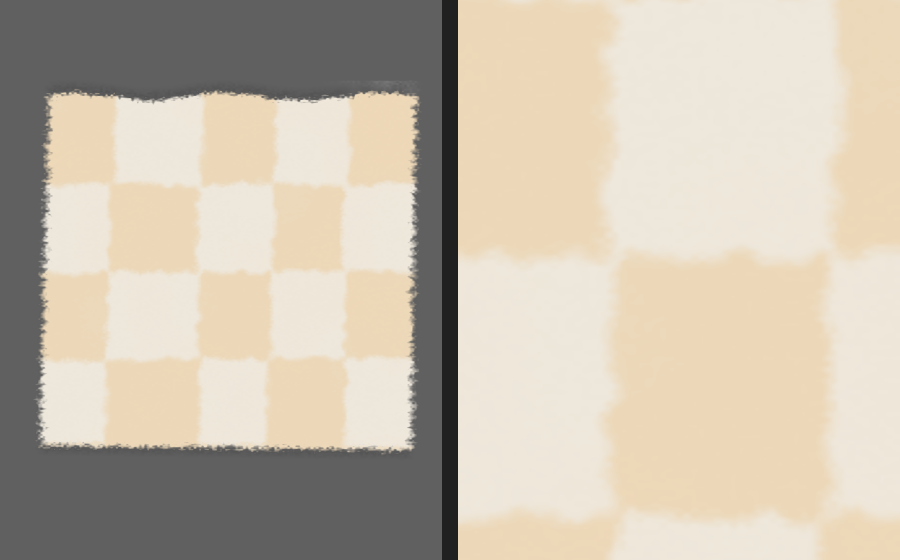
Left: the whole. Right: its middle third, enlarged.
Reproduce this pattern procedurally as a Shadertoy shader.

```glsl
// A hand-painted checker of 5 by 4 soft cells on a flat slate ground.
// Each row blends its cells across wavering lines; wrapping noise frays
// the edges, and the empty margin lets the canvas tile without a seam.

#define COLS 5
#define ROWS 4
#define ASPECT 0.789      // canvas width in canvas heights
#define TOP 0.173
#define BOTTOM 0.799
#define BLEND 0.0075      // half width of the inner transitions
#define RAGGED 0.011      // fray of every edge
#define JITTER 0.011      // wander of the cell borders
#define SCALLOP 0.006     // depth of the brush bumps at the sides
#define SLATE vec3(0.377, 0.377, 0.377)
#define CREAM vec3(0.932, 0.905, 0.857)
#define TAN vec3(0.926, 0.846, 0.724)

const float TAU = 6.2831853;

float hash(vec2 p) {
    vec3 q = fract(p.xyx * vec3(0.1031, 0.1030, 0.0973));
    q += dot(q, q.yzx + 33.33);
    return fract((q.x + q.y) * q.z);
}

// Value noise that repeats over the unit square
float noise(vec2 uv, vec2 cells) {
    vec2 g = uv * cells, i = floor(g), f = g - i;
    f = f * f * (3.0 - 2.0 * f);
    vec2 a = mod(i, cells), b = mod(i + 1.0, cells);
    return mix(mix(hash(a), hash(vec2(b.x, a.y)), f.x),
               mix(hash(vec2(a.x, b.y)), hash(b), f.x), f.y);
}

float soft(float d, float w) { return smoothstep(-w, w, d); }

// Leaning sides of the painted block
float leftSide(float t) { return mix(0.0875, 0.0725, t); }
float rightSide(float t) { return mix(0.742, 0.733, t); }

// Border to the left of column k within one row
float columnLine(int k, int row, float t) {
    vec4 bow = vec4(-0.013, 0.012, 0.012, 0.009);
    float even = mix(leftSide(t), rightSide(t), float(k) / float(COLS));
    return even + bow[k - 1] + (hash(vec2(k, row) + 7.0) - 0.5) * JITTER;
}

// Border above a row, wavering from column to column
float rowLine(int row, vec2 uv) {
    float wave = noise(vec2(uv.x, (float(row) + 0.5) / 8.0), vec2(7.0, 8.0));
    return mix(TOP, BOTTOM, float(row) / float(ROWS)) + (wave - 0.5) * JITTER;
}

// Cream share along one row: 0 is tan, 1 is cream
float rowTone(int row, vec2 p, float t) {
    float tone = float(row % 2);
    for (int k = 1; k < COLS; k++)
        tone = mix(tone, float((row + k) % 2),
                   soft(p.x - columnLine(k, row, t), BLEND));
    return tone;
}

void mainImage(out vec4 fragColor, in vec2 fragCoord) {
    vec2 uv = fragCoord / iResolution.xy;
    vec2 p = vec2(uv.x * ASPECT, 1.0 - uv.y);
    float t = clamp((p.y - TOP) / (BOTTOM - TOP), 0.0, 1.0);

    // Coarse fray and fine dry-brush grain
    vec2 fray = vec2(noise(uv, vec2(40.0, 60.0)),
                     noise(uv + 0.37, vec2(48.0, 52.0))) - 0.5;
    float grain = noise(uv, vec2(170.0, 300.0)) - 0.5;
    vec2 q = p + RAGGED * (fray + 0.35 * grain);

    // Checker, blended row by row
    float tone = rowTone(0, q, t);
    for (int r = 1; r < ROWS; r++)
        tone = mix(tone, rowTone(r, q, t), soft(q.y - rowLine(r, uv), BLEND));

    // Distances inward from the four outer edges
    float bump = SCALLOP * (abs(sin(p.y * TAU * 26.0 + 3.0 * fray.x)) - 0.5);
    float across = clamp((p.x - 0.07) / 0.66, 0.0, 1.0);
    float top = p.y - TOP + 0.0065 * cos(TAU * (p.x - 0.13) / 0.273);
    float bottom = mix(0.795, 0.804, across) - p.y;
    vec2 side = vec2(p.x - leftSide(t), rightSide(t) - p.x) + bump;
    float rough = RAGGED * (0.5 * fray.y + 0.8 * grain);
    float cover = soft(side.x + rough, 0.008) * soft(side.y + rough, 0.008)
                * soft(top + rough, 0.005) * soft(bottom + rough, 0.006);

    // Paint, slightly uneven, with a tan rim along the foot
    tone *= 1.0 - 0.6 * soft(0.006 - bottom + rough, 0.005);
    vec3 paint = mix(TAN, CREAM, tone);
    float wash = noise(uv, vec2(9.0, 11.0)) - 0.5;
    paint += vec3(-0.004, 0.004, 0.012) * wash + 0.004 * grain;

    // Dark smudges above and below, and a pale one at the upper right
    float span = soft(side.x, 0.012) * soft(side.y, 0.012);
    float smudge = smoothstep(-0.028, -0.004, top) * soft(bottom + 0.012, 0.009);
    float pale = soft(p.y - 0.144, 0.001) * smoothstep(0.56, 0.72, p.x)
               * (1.0 - soft(top, 0.008));
    vec3 ground = SLATE - 0.05 * span * smudge * (0.8 + 0.8 * grain);
    ground += 0.08 * span * pale * (0.7 + grain + fray.x);

    fragColor = vec4(mix(ground, paint, cover), 1.0);
}
```
